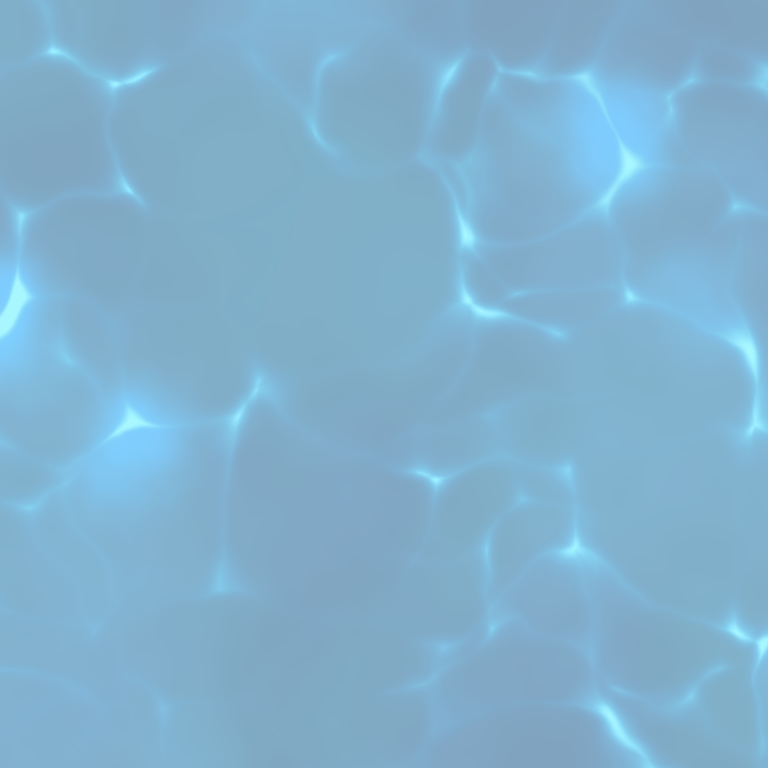
This texture is drawn by a WebGL 2 fragment shader. Its source:

```glsl
#version 300 es
precision highp float;

uniform vec2 u_resolution;
out vec4 fragColor;

#define CELLS 5.2
#define WARP 0.42
#define LINE_WIDTH 0.055
#define NODE_WIDTH 0.30
#define NODE_FALLOFF 3.2
#define GLOW_TIGHTNESS 6.0
#define SHADE vec3(0.502, 0.640, 0.750)
#define TEAL vec3(0.500, 0.685, 0.778)
#define HAZE vec3(0.520, 0.732, 0.862)
#define GLOW vec3(0.490, 0.795, 1.000)
#define SPARK vec3(0.515, 0.850, 0.985)
#define CORE vec3(0.660, 0.970, 1.000)

float hash(vec2 p) {
    return fract(sin(dot(p, vec2(127.1, 311.7))) * 43758.5453);
}

vec2 hash2(vec2 p) {
    return vec2(hash(p), hash(p + vec2(37.2, 17.9)));
}

float noise(vec2 p) {
    vec2 i = floor(p), f = fract(p);
    f = f * f * f * (f * (f * 6.0 - 15.0) + 10.0);
    return mix(mix(hash(i), hash(i + vec2(1, 0)), f.x),
               mix(hash(i + vec2(0, 1)), hash(i + vec2(1, 1)), f.x), f.y);
}

float fbm(vec2 p) {
    float sum = 0.0, amp = 0.55;
    for (int i = 0; i < 4; i++) {
        sum += amp * noise(p);
        p = mat2(1.6, 1.2, -1.2, 1.6) * p + 7.3;
        amp *= 0.45;
    }
    return sum;
}

// Distances to the three nearest scattered cell centres
vec3 nearestThree(vec2 p) {
    vec2 cell = floor(p);
    vec3 near = vec3(9.0);
    for (int y = -2; y <= 2; y++) {
        for (int x = -2; x <= 2; x++) {
            vec2 id = cell + vec2(x, y);
            float d = length(id + 0.04 + 0.92 * hash2(id) - p);
            if (d < near.x) near = vec3(d, near.xy);
            else if (d < near.y) near = vec3(near.x, d, near.y);
            else near.z = min(near.z, d);
        }
    }
    return near;
}

// Light filaments on cell borders: x = line, y = closeness to a junction
vec2 caustic(vec2 p) {
    vec3 near = nearestThree(p);
    float edge = near.y - near.x;
    float node = exp(-NODE_FALLOFF * (near.z - near.x));
    float softEdge = edge * edge / (edge + 0.04);
    return vec2(exp(-softEdge / (LINE_WIDTH + NODE_WIDTH * node * node)), node);
}

// Sparse soft pools of light
float pools(vec2 p) {
    vec2 cell = floor(p);
    float sum = 0.0;
    for (int y = -1; y <= 1; y++) {
        for (int x = -1; x <= 1; x++) {
            vec2 id = cell + vec2(x, y);
            vec2 d = id + hash2(id + 51.3) - p;
            sum += pow(hash(id + 83.1), 3.2) * exp(-GLOW_TIGHTNESS * dot(d, d));
        }
    }
    return sum;
}

void main() {
    vec2 uv = gl_FragCoord.xy / min(u_resolution.x, u_resolution.y);
    vec2 p = uv * CELLS + 3.0;
    vec2 bend = vec2(fbm(p * 0.9 + 11.0), fbm(p * 0.9 + 29.0)) - 0.5;
    vec2 q = p + 2.0 * WARP * bend;

    // Cloudy water
    float cloud = smoothstep(0.42, 0.82, fbm(p * 0.6 + 61.0));
    float tint = smoothstep(0.3, 0.75, fbm(p * 0.6 + 97.0));
    vec3 color = mix(mix(SHADE, TEAL, tint), HAZE, 0.6 * cloud);

    // Main filaments and a fainter second web
    vec2 web = caustic(q);
    vec2 faint = caustic(q * 1.15 + 40.0);
    float patches = smoothstep(0.35, 0.7, noise(p * 1.1 + 19.0));
    float faintPatches = smoothstep(0.4, 0.8, noise(p * 1.2 + 73.0));
    float nodeLight = web.y * web.y;

    // Diffuse light, gathered around lit junctions
    float pool = pools(q * 0.8 + 5.0);
    float glow = pool + 0.3 * patches * nodeLight;
    color = mix(color, HAZE, min(1.0, 1.2 * glow));
    vec3 glowColor = mix(GLOW, SPARK, 0.3 * tint);
    color = mix(color, glowColor, 0.95 * smoothstep(0.15, 0.75, glow));

    // Focused light
    float light = web.x * (0.03 + patches * (0.06 + 1.2 * nodeLight) + 1.9 * pool * web.y);
    light += 0.7 * faint.x * faintPatches * (0.1 + faint.y * faint.y);
    color = mix(color, mix(GLOW, SPARK, smoothstep(0.0, 0.7, light)), min(1.0, light));
    color = mix(color, CORE, smoothstep(0.55, 1.5, light + 0.4 * pool * web.x));

    fragColor = vec4(color, 1.0);
}
```
